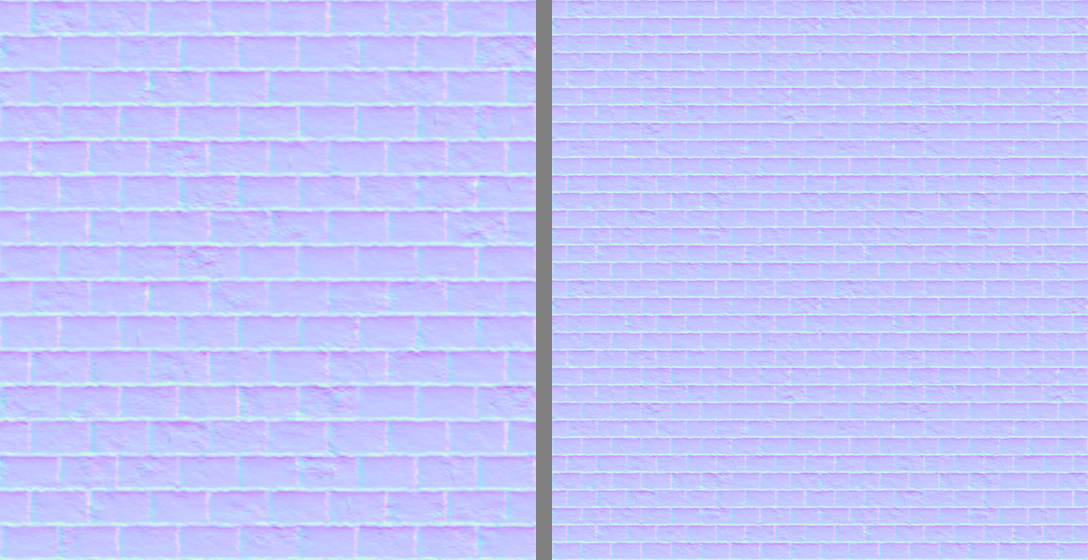
Left, the tile; right, the same tile 2 across and 2 down.
Reproduce this texture map procedurally as a WebGL 2 fragment shader.

```glsl
#version 300 es
precision highp float;
// Tiling normal map of a running-bond brick wall, 9 bricks by 16 rows.
// Bevel slopes around each brick and the gradient of a wrapping noise are
// summed, turned into a unit normal and encoded with a brightening gamma.

uniform vec2 u_resolution;
out vec4 fragColor;

const vec2 GRID = vec2(9.0, 16.0);          // bricks across, rows down
const float GAMMA = 0.38;                   // encoding of the normal

// Slopes of the four brick edges (x to the right, y up)
const vec2 BOTTOM_SLOPE = vec2(0.06, 0.74);
const vec2 TOP_SLOPE = vec2(0.05, -0.40);
const vec2 RIGHT_SLOPE = vec2(0.60, 0.10);
const vec2 LEFT_SLOPE = vec2(-0.30, 0.24);
const vec2 PILLOW = vec2(0.12, -0.20);      // slope change across a face

// Lengths in row heights
const float BOTTOM_WIDTH = 0.048;
const float TOP_FADE = 0.085;
const float RIGHT_WIDTH = 0.050;
const float LEFT_WIDTH = 0.075;
const float WOBBLE = 0.045;
const float JOINT_JITTER = 0.07;

// Surface wear
const vec2 GRAIN_CELLS = vec2(36.0, 56.0);
const float GRAIN_GAIN = 0.0055;
const float GRAIN_STEP = 0.0007;
const float NICK_CHANCE = 0.08;
const vec2 NICK_SIZE = vec2(0.05, 0.15);

float hash(vec2 p, uint seed) {
    uvec2 q = uvec2(p) * uvec2(1597334673u, 3812015801u);
    uint h = q.x ^ q.y ^ (seed * 2654435769u);
    h = (h ^ (h >> 16)) * 2146121005u;
    h = (h ^ (h >> 15)) * 2221713035u;
    h ^= h >> 16;
    return float(h >> 8) / 16777216.0;
}

// Value noise that repeats over the canvas
float noise(vec2 uv, vec2 cells, uint seed) {
    vec2 p = uv * cells;
    vec2 i = floor(p);
    vec2 f = p - i;
    f = f * f * f * (f * (f * 6.0 - 15.0) + 10.0);
    vec2 a = mod(i, cells);
    vec2 b = mod(i + 1.0, cells);
    return mix(mix(hash(a, seed), hash(vec2(b.x, a.y), seed), f.x),
               mix(hash(vec2(a.x, b.y), seed), hash(b, seed), f.x), f.y);
}

float grain(vec2 uv) {
    float sum = 0.0;
    float amplitude = 0.5;
    vec2 cells = GRAIN_CELLS;
    for (uint k = 0u; k < 3u; k++) {
        sum += amplitude * noise(uv, cells, 20u + k);
        amplitude *= 0.5;
        cells *= 2.0;
    }
    return sum;
}

float bump(float x, float width) {
    return exp(-x * x / (width * width));
}

void main() {
    vec2 uv = gl_FragCoord.xy / u_resolution;
    float aspect = u_resolution.x / u_resolution.y * GRID.y / GRID.x;

    // Running bond with slightly uneven edges
    vec2 wobble = vec2(noise(uv, vec2(81.0, 128.0), 1u),
                       noise(uv, vec2(90.0, 64.0), 2u)) - 0.5;
    vec2 g = uv * GRID + wobble * WOBBLE;
    float row = mod(floor(g.y), GRID.y);
    g.x -= 0.5 * mod(row, 2.0);
    vec2 joint = vec2(mod(floor(g.x + 0.5), GRID.x), row);
    vec2 toJoint = fract(g + 0.5) - 0.5;
    toJoint.x = toJoint.x * aspect + (hash(joint, 3u) - 0.5) * JOINT_JITTER;
    vec2 brick = vec2(mod(floor(g.x), GRID.x), row);
    vec2 face = fract(g);

    // Edge masks, with strengths varying from joint to joint
    float chips = noise(uv, vec2(99.0, 96.0), 4u);
    float clearOfRow = smoothstep(0.03, 0.11, abs(toJoint.y - 0.01));
    float clearOfSide = smoothstep(0.02, 0.11, abs(toJoint.x));
    float bottomEdge = bump(toJoint.y - 0.03, BOTTOM_WIDTH) * (0.65 + 0.6 * chips);
    float depth = max(-toJoint.y, 0.0);
    float topEdge = smoothstep(0.02, 0.07, depth) * exp(-max(depth - 0.08, 0.0) / TOP_FADE)
                  * mix(0.7, 1.1, hash(brick, 5u)) * mix(0.35, 1.0, clearOfSide);
    float rightEdge = bump(toJoint.x + 0.025, RIGHT_WIDTH) * clearOfRow
                    * mix(0.25, 1.1, hash(joint, 6u)) * (0.7 + 0.5 * chips);
    float leftEdge = bump(toJoint.x - 0.085, LEFT_WIDTH) * clearOfRow
                   * mix(0.45, 1.2, hash(joint, 7u));

    vec2 slope = PILLOW * (face - 0.5) * clearOfRow * clearOfSide + vec2(0.0, 0.03);
    slope += BOTTOM_SLOPE * bottomEdge + TOP_SLOPE * topEdge;
    slope += RIGHT_SLOPE * rightEdge + LEFT_SLOPE * leftEdge;

    // Grain: some bricks and patches are rougher, joints are crumbly
    float patches = smoothstep(0.3, 0.85, noise(uv, vec2(18.0, 24.0), 8u));
    float wear = hash(brick, 9u);
    float rough = 0.35 + patches * mix(0.3, 1.2, wear * wear)
                + 0.6 * max(bottomEdge, rightEdge);
    float h = grain(uv);
    vec2 gradient = vec2(grain(uv + vec2(GRAIN_STEP, 0.0)) - h,
                         grain(uv + vec2(0.0, GRAIN_STEP)) - h) / GRAIN_STEP;
    slope -= gradient * GRAIN_GAIN * rough;

    // Occasional upright nick in a face
    vec2 nickAt = 0.3 + 0.4 * vec2(hash(brick, 10u), hash(brick, 11u));
    vec2 d = (face - nickAt) * vec2(aspect, 1.0) / NICK_SIZE;
    float hasNick = step(hash(brick, 12u), NICK_CHANCE);
    slope += hasNick * 0.6 * d * exp(-dot(d, d));

    // Unit normal to colour
    slope *= min(1.0, 0.9 / max(length(slope), 0.001));
    vec3 normal = vec3(slope, sqrt(1.0 - dot(slope, slope)));
    fragColor = vec4(pow(normal * 0.5 + 0.5, vec3(GAMMA)), 1.0);
}
```
